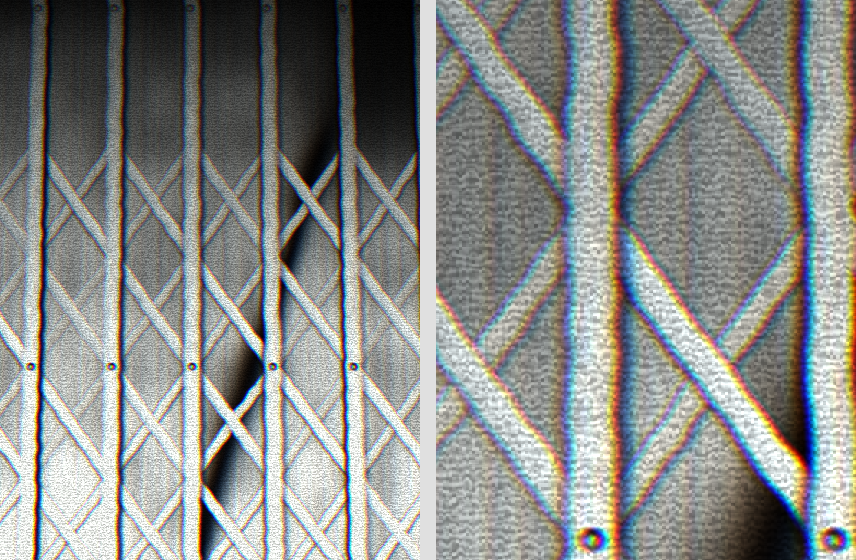
Left, the full canvas; right, a detail of the centre.
Write a WebGL 2 fragment shader that draws this pattern.

```glsl
#version 300 es
precision highp float;

uniform vec2 u_resolution;
out vec4 outColor;

const float FAN_CENTER = 0.457;    // x of the one upright bar
const float PITCH_BOTTOM = 0.198;  // bar spacing, narrowing upwards
const float PITCH_TOP = 0.181;
const float BAR_HALF = 0.093;      // widths in units of the pitch
const float FRONT_HALF = 0.088;
const float BACK_HALF = 0.070;
const float CROSS_TOP = 0.642;     // height of the highest crossing
const float CROSS_STEP = 0.198;
const float SCREW_LOW = 0.345;
const float SCREW_HIGH = 0.985;
const float SCREW_RADIUS = 0.011;
const float FRINGE = 0.0040;       // shift between colour channels
const float SCAN_LINES = 192.0;
const float SCAN_DEPTH = 0.10;
const float GRAIN_CELLS = 384.0;
const float GRAIN_DEPTH = 0.30;
const vec3 TINT = vec3(0.985, 1.0, 0.98);

float hash(vec2 p) {
    vec3 h = fract(vec3(p.xyx) * 0.1031);
    h += dot(h, h.yzx + 33.33);
    return fract((h.x + h.y) * h.z);
}

float noise(vec2 p) {
    vec2 i = floor(p), f = fract(p);
    f = f * f * (3.0 - 2.0 * f);
    return mix(mix(hash(i), hash(i + vec2(1, 0)), f.x),
               mix(hash(i + vec2(0, 1)), hash(i + vec2(1, 1)), f.x), f.y);
}

// 1 inside a band of the given half width, with soft edges
float band(float d, float halfWidth, float soft) {
    return 1.0 - smoothstep(halfWidth - soft, halfWidth + soft, abs(d));
}

// Sheet behind the gate: light from below, streaks and smudges
float backPanel(vec2 p, float q, float light) {
    float streaks = noise(vec2(q * 22.0, p.y * 2.0)) - 0.5;
    float smudges = noise(vec2(q * 2.6, p.y * 12.0) + 7.0) - 0.5;
    float tone = light * (1.0 + 0.18 * streaks + 0.40 * smudges);
    float drift = 0.030 * (noise(vec2(p.y * 9.0, 3.0)) - 0.5);
    float streakX = 0.465 + 0.40 * p.y + drift;
    float width = 0.024 + 0.026 * noise(vec2(p.y * 12.0, 8.0));
    float d = (p.x - streakX) / width;
    float streak = exp(-d * d) * (1.0 - smoothstep(0.72, 0.90, p.y));
    return tone * (1.0 - 0.95 * streak);
}

// One family of diagonal braces laid over the tone below it
float brace(float tone, float across, float halfWidth, float light, float seed, float soft) {
    float id = floor(across + 0.5);
    float d = across - id;
    float present = 1.0 - step(0.5, id);
    float wear = hash(vec2(id, seed));
    float shadow = band(d + 0.008, halfWidth + 0.022, 0.032);
    tone *= 1.0 - present * shadow * mix(0.12, 0.68, wear);
    float face = light * mix(0.86, 1.0, wear) * (1.0 + 1.2 * d);
    return mix(tone, face, present * band(d, halfWidth, soft));
}

float screw(vec2 d) {
    float r = length(d) / SCREW_RADIUS;
    float ring = band(r - 0.60, 0.30, 0.25);
    return ring * (0.60 + 0.30 * smoothstep(-0.6, 0.6, (d.x + d.y) / SCREW_RADIUS));
}

float gate(vec2 p) {
    float aspect = u_resolution.y / u_resolution.x;
    float pitch = mix(PITCH_BOTTOM, PITCH_TOP, p.y);
    float q = (p.x - FAN_CENTER) / pitch;
    float soft = 0.016 + 0.7 / (u_resolution.x * pitch);
    float light = 0.05 + 0.85 * (1.0 - pow(clamp(p.y, 0.0, 1.0), 1.35));
    float corner = smoothstep(0.55, 0.92, p.x) * smoothstep(0.56, 0.86, p.y);
    float metal = light + mix(0.28, 0.18, p.y * p.y);
    float tone = backPanel(p, q, light * (1.0 - 0.80 * corner));

    // Braces: rear family first, front family over it
    float u = fract(q) - 0.5;
    float v = (p.y - CROSS_TOP) / CROSS_STEP;
    float wobble = 0.030 * (noise(p * vec2(45.0, 60.0)) - 0.5);
    float column = floor(q);
    tone = brace(tone, v - u + wobble, BACK_HALF, metal * 0.88, column + 31.0, soft);
    tone = brace(tone, v + u + wobble, FRONT_HALF, metal, column + 57.0, soft);

    // Bars: shadow on the side facing away from the center
    float index = floor(q + 0.5);
    float c = q - index + 0.022 * (noise(vec2(index * 9.0, p.y * 55.0)) - 0.5);
    float rightShadow = clamp(0.62 - 0.20 * index, 0.25, 0.96);
    float leftShadow = clamp(0.38 + 0.30 * index, 0.10, 0.94);
    tone *= 1.0 - rightShadow * band(c - BAR_HALF - 0.022, 0.042, 0.035);
    tone *= 1.0 - leftShadow * band(c + BAR_HALF + 0.015, 0.032, 0.030);
    float dirt = noise(vec2(q * 25.0, p.y * 50.0)) - 0.5;
    float face = metal * (1.0 - 0.25 * corner) * (1.0 + 0.16 * dirt - 1.3 * abs(c));
    tone = mix(tone, face, band(c, BAR_HALF, soft));

    // Screws on every bar, the upper ones fainter
    float sx = (q - index) * pitch;
    float screws = screw(vec2(sx, (p.y - SCREW_LOW) * aspect));
    screws += 0.65 * screw(vec2(sx + 0.004, (p.y - SCREW_HIGH) * aspect));
    return tone * (1.0 - clamp(screws, 0.0, 0.9));
}

// Ragged scan lines and speckle, centered on zero
float texture2(vec2 p) {
    float aspect = u_resolution.y / u_resolution.x;
    float grain = hash(floor(p * GRAIN_CELLS * vec2(1.0, aspect))) - 0.5;
    float ragged = 0.8 * noise(p * vec2(190.0, SCAN_LINES));
    float scan = sin(6.28318 * (p.y * SCAN_LINES + ragged));
    return SCAN_DEPTH * scan + GRAIN_DEPTH * grain;
}

void main() {
    vec2 p = gl_FragCoord.xy / u_resolution;
    vec2 shift = vec2(FRINGE, 0.0);
    vec3 color = vec3(gate(p - shift), gate(p), gate(p + shift));
    color = clamp(color, 0.0, 0.96);
    float speckle = texture2(p);
    color = color * (1.0 + speckle) + 0.05 * speckle;
    outColor = vec4(clamp(color * TINT, 0.0, 1.0), 1.0);
}
```
